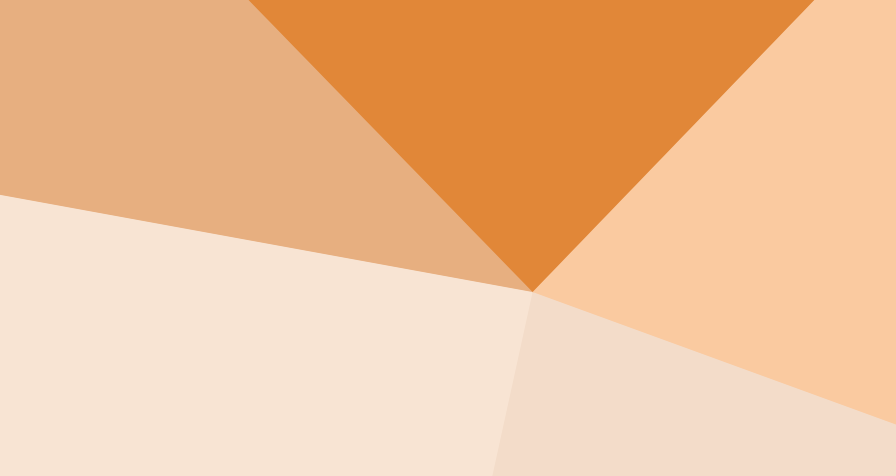
Reproduce this background procedurally as a Shadertoy shader.

```glsl
// Five flat wedges in warm orange and cream tones, fanning out from one point.

// Signed distance from p to the line through the origin along ray; positive on its left.
float leftOf(vec2 ray, vec2 p) {
    vec2 d = normalize(ray);
    return d.x * p.y - d.y * p.x;
}

void mainImage(out vec4 fragColor, in vec2 fragCoord) {
    // Canvas height is one unit; the hub is where all edges meet.
    vec2 hub = vec2(1.1189, 0.3865);
    vec2 p = fragCoord / iResolution.y - hub;
    float halfPixel = 0.6 / iResolution.y;

    // Edge directions, counterclockwise from the lower right.
    vec2 rays[5] = vec2[5](
        vec2(0.7634, -0.2784),
        vec2(0.5919, 0.6135),
        vec2(-0.5968, 0.6135),
        vec2(-1.1189, 0.2042),
        vec2(-0.0846, -0.3865));

    // Colour of the wedge that starts at each edge.
    vec3 tints[5] = vec3[5](
        vec3(0.980, 0.792, 0.628),
        vec3(0.882, 0.529, 0.220),
        vec3(0.906, 0.686, 0.502),
        vec3(0.973, 0.894, 0.827),
        vec3(0.953, 0.863, 0.788));

    // Blend the wedges by their smooth coverage.
    vec3 colour = vec3(0.0);
    float total = 0.0;
    for (int i = 0; i < 5; i++) {
        float inside = min(leftOf(rays[i], p), -leftOf(rays[(i + 1) % 5], p));
        float coverage = smoothstep(-halfPixel, halfPixel, inside);
        colour += coverage * tints[i];
        total += coverage;
    }
    fragColor = vec4(colour / max(total, 0.001), 1.0);
}
```
